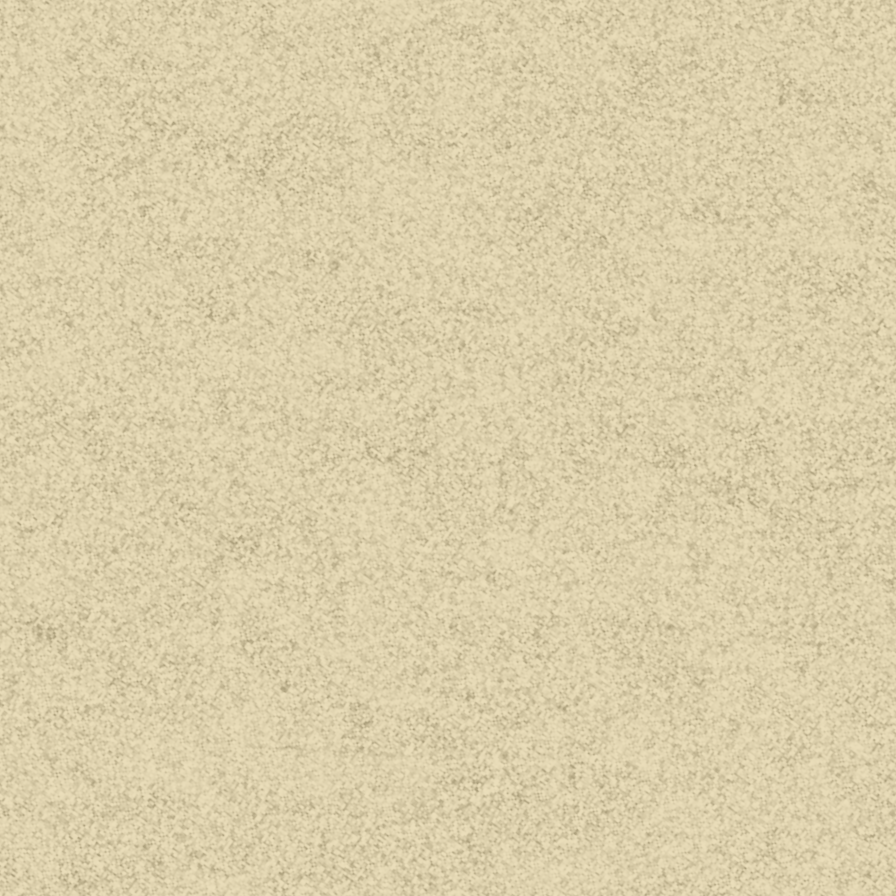
Reproduce this texture procedurally as a Shadertoy shader.

```glsl
// Fine sandy plaster: pale cream grains with small dark olive pits.
// Two rotated layers of smooth value noise form the crisp grain; weak,
// slightly flattened noise patches gather the pits into faint clouds.

float hash(vec2 cell) {
    uvec2 q = uvec2(ivec2(cell)) * uvec2(1597334673u, 3812015801u);
    uint h = (q.x ^ q.y) * 1597334673u;
    h = (h ^ (h >> 15)) * 2246822519u;
    h ^= h >> 13;
    return float(h >> 8) / 16777216.0;
}

// Smooth value noise, scaled to zero mean and roughly unit deviation
float noise(vec2 p) {
    vec2 cell = floor(p);
    vec2 f = fract(p);
    f = f * f * (3.0 - 2.0 * f);
    float low = mix(hash(cell), hash(cell + vec2(1, 0)), f.x);
    float high = mix(hash(cell + vec2(0, 1)), hash(cell + vec2(1, 1)), f.x);
    return (mix(low, high, f.y) - 0.5) / 0.2145;
}

vec2 rotate(vec2 p, float angle) {
    float c = cos(angle), s = sin(angle);
    return vec2(c * p.x - s * p.y, s * p.x + c * p.y);
}

void mainImage(out vec4 fragColor, in vec2 fragCoord) {
    vec2 uv = fragCoord / iResolution.y;

    // Faint patches, a little wider than tall
    float patches = 0.45 * noise(uv * vec2(13.0, 20.0) + 7.3)
                  + 0.65 * noise(rotate(uv, 0.08) * vec2(27.0, 44.0) + 31.7)
                  + 0.60 * noise(rotate(uv, 0.4) * 68.0 + 90.1);

    // Fine grains, with a hint of a diagonal lie
    float grain = 0.84 * noise(rotate(uv, 0.62) * vec2(355.0, 405.0) + 400.0)
                + 0.54 * noise(rotate(uv, -0.45) * vec2(260.0, 295.0) + 900.0);

    // Darker patches carry slightly stronger grain
    float relief = 0.97 * grain * (1.0 - 0.09 * patches) + 0.18 * patches;
    relief = clamp(relief, -3.2, 2.6);

    // The curve flattens the lights and deepens the pits
    float tone = 0.864 + 0.037 * relief - 0.006 * relief * relief;
    vec3 sand = vec3(tone) - vec3(0.0, 0.05, 0.19);

    fragColor = vec4(sand, 1.0);
}
```
